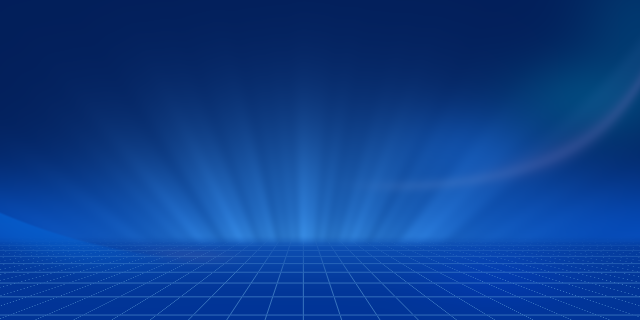
This background is drawn by a WebGL 2 fragment shader. Its source:

```glsl
#version 300 es
precision highp float;
// A deep blue stage: soft light beams fan up from a glowing horizon over a
// perspective grid floor, with curved veils of light at the left and right.
// Lengths are in canvas heights, with the origin at the lower left.

uniform vec2 u_resolution;
out vec4 fragColor;

// Layout
const float HORIZON = 0.255;
const vec2 BEAM_SOURCE = vec2(0.95, -0.146);
const vec2 GRID_VANISH = vec2(0.948, 0.362);
const float COLUMN_SLOPE = 0.331;
const float ROW_VANISH = 0.427;
const float ROW_START = 2.43;
const float ROW_STEP = 0.39;
const float LINE_HALF_WIDTH = 0.0016;
const vec2 SWOOSH_LOW = vec2(1.224, 0.406);

// Colours
const vec3 NIGHT = vec3(0.008, 0.118, 0.350);
const vec3 SIDE_LOW = vec3(0.015, 0.290, 0.730);
const vec3 CENTRE_LOW = vec3(0.145, 0.440, 0.785);
const vec3 FLOOR_NEAR = vec3(0.005, 0.205, 0.590);
const vec3 FLOOR_FAR = vec3(0.050, 0.310, 0.700);
const vec3 GRID_COLOR = vec3(0.380, 0.640, 0.860);
const vec3 TEAL = vec3(0.000, 0.380, 0.570);
const vec3 VEIL = vec3(0.330, 0.500, 0.780);
const vec3 MAUVE = vec3(0.330, 0.360, 0.640);
const vec3 ARC_BLUE = vec3(0.020, 0.380, 0.820);

// Beams: angle from vertical, width, strength
const int BEAM_COUNT = 7;
const vec3 BEAMS[BEAM_COUNT] = vec3[](
    vec3(-0.69, 0.070, 0.65), vec3(-0.46, 0.065, 0.90), vec3(-0.27, 0.060, 0.35),
    vec3(0.01, 0.085, 0.75), vec3(0.36, 0.065, 0.55), vec3(0.74, 0.085, 0.95),
    vec3(1.02, 0.060, 0.30));

float bell(float x, float width) {
    float t = x / width;
    return exp(-t * t);
}

float glow(vec2 p, vec2 centre, vec2 size) {
    vec2 q = (p - centre) / size;
    return exp(-dot(q, q));
}

// Fan of broad beams with fine streaks, centred near zero
float beamPattern(vec2 p) {
    vec2 d = p - BEAM_SOURCE;
    float angle = atan(d.x, d.y);
    float light = -0.42;
    for (int i = 0; i < BEAM_COUNT; i++) {
        light += BEAMS[i].z * bell(angle - BEAMS[i].x, BEAMS[i].y);
    }
    light += 0.10 * sin(angle * 47.0 + 1.0) + 0.07 * sin(angle * 83.0 + 2.4);
    return light;
}

vec3 skyColor(vec2 p) {
    float rise = max(p.y - HORIZON, 0.0);
    float dx = p.x - BEAM_SOURCE.x;
    vec3 side = mix(NIGHT, SIDE_LOW, bell(rise, 0.20));
    vec3 centre = mix(NIGHT, CENTRE_LOW, bell(rise, 0.39));
    vec3 color = mix(side, centre, bell(dx, 0.66));
    float reach = bell(rise, 0.36) * bell(dx, 0.80);
    color += vec3(0.065, 0.105, 0.125) * beamPattern(p) * reach;
    return color + vec3(0.035, 0.05, 0.04) * glow(p, vec2(0.95, HORIZON), vec2(0.5, 0.06));
}

vec3 floorColor(vec2 p) {
    float far = smoothstep(0.0, 1.0, p.y / HORIZON);
    vec3 color = mix(FLOOR_NEAR, FLOOR_FAR, far * far * bell(p.x - 0.98, 0.95));
    return color + vec3(0.0, 0.01, 0.07) * glow(p, vec2(1.55, 0.13), vec2(0.25, 0.10));
}

float lineCoverage(float cell, float spacing, float pixel) {
    float dist = abs(fract(cell + 0.5) - 0.5) * spacing;
    return clamp(0.5 + (LINE_HALF_WIDTH - dist) / pixel, 0.0, 1.0);
}

// Perspective rows and columns, fading into the horizon
float gridLines(vec2 p, float pixel) {
    float spacing = max(GRID_VANISH.y - p.y, 0.05) * COLUMN_SLOPE;
    float columns = lineCoverage((p.x - GRID_VANISH.x) / spacing, spacing, pixel);
    float depth = max(ROW_VANISH - p.y, 0.05);
    float rows = lineCoverage((1.0 / depth - ROW_START) / ROW_STEP, depth * depth * ROW_STEP, pixel);
    float fade = 1.0 - smoothstep(0.10, HORIZON + 0.01, p.y);
    return max(columns, rows * 0.9) * mix(0.10, 0.56, fade);
}

// Veils sweeping up to the right, between two rising curves
vec3 addSwoosh(vec3 color, vec2 p) {
    float t = p.x - SWOOSH_LOW.x;
    float inner = p.y - SWOOSH_LOW.y - 0.8 * t * t;
    float outer = p.y - SWOOSH_LOW.y - 0.3 * t * t - 0.64 * pow(abs(t), 6.0);
    float appear = smoothstep(-0.25, 0.05, t);
    float right = smoothstep(0.15, 0.55, t);
    color = mix(color, TEAL, 0.55 * glow(p, vec2(1.84, 0.69), vec2(0.24, 0.13)));
    color = mix(color, TEAL, 0.38 * glow(p, vec2(2.0, 0.90), vec2(0.20, 0.25)));
    color += vec3(0.02, 0.09, 0.16) * glow(p, vec2(1.48, 0.54), vec2(0.24, 0.13));
    float band = smoothstep(-0.012, 0.03, outer) * (1.0 - smoothstep(-0.05, 0.02, inner));
    color = mix(color, VEIL, 0.10 * band * right);
    color = mix(color, VEIL, 0.26 * appear * bell(outer - 0.012, 0.020) * bell(t - 0.18, 0.32));
    return mix(color, MAUVE, 0.34 * right * bell(outer - 0.015, 0.035));
}

// Curved edge entering from the left, lit on its lower side
vec3 addLeftArc(vec3 color, vec2 p, float pixel) {
    float below = 0.19 + 0.3 * (p.x - 0.7) * (p.x - 0.7) - p.y;
    float edge = smoothstep(-pixel, pixel + 0.004, below);
    float fade = 1.0 - smoothstep(0.05, 0.68, p.x);
    color = mix(color, ARC_BLUE, 0.65 * edge * fade * bell(below, 0.085));
    return mix(color, MAUVE, 0.25 * bell(below + 0.01, 0.025) * bell(p.x - 0.60, 0.14));
}

void main() {
    vec2 p = gl_FragCoord.xy / u_resolution.y;
    float pixel = 1.0 / u_resolution.y;
    float ground = 1.0 - smoothstep(HORIZON - 0.035, HORIZON + 0.012, p.y);
    vec3 color = mix(skyColor(p), floorColor(p), ground);
    color = addSwoosh(color, p);
    color = addLeftArc(color, p, pixel);
    color = mix(color, GRID_COLOR, gridLines(p, pixel) * ground);
    fragColor = vec4(clamp(color, 0.0, 1.0), 1.0);
}
```
